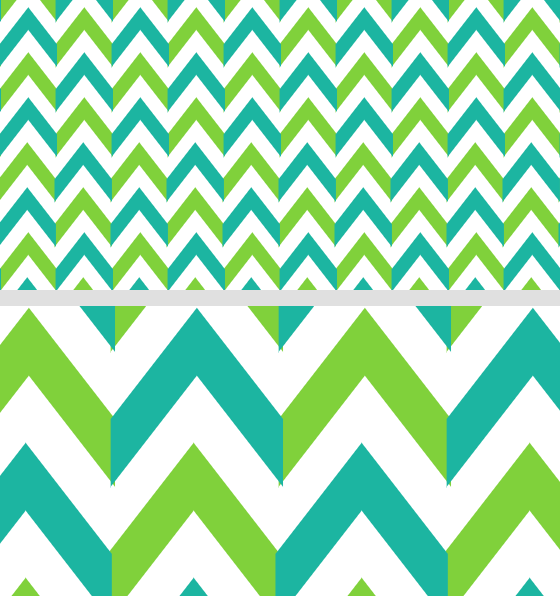
Top, the full canvas; bottom, a detail of the centre.
Reproduce this pattern procedurally as a Shadertoy shader.

```glsl
// Staggered rows of teal and green chevrons on white.
// Each chevron is a slanted band folded about its peak; colours alternate along
// and between rows, and teal is laid over green with a slight overlap.

// Lengths are in column pitches, with y measured down from the top edge.
const float COLUMNS      = 10.0;    // chevrons across the canvas
const float ROW_PITCH    = 0.8034;  // distance from peak to peak downward
const float FIRST_PEAK   = 0.130;   // depth of the first row of peaks
const float BAND_HEIGHT  = 0.404;   // vertical thickness of a band
const float SLOPE        = 1.29;    // fall of a band per unit across
const float HALF_WIDTH   = 0.513;   // just over one half, so neighbours overlap
const float COLUMN_SHIFT = 0.505;   // position of the first peak
const float ROW_SLIP     = 0.019;   // leftward misregistration of some rows

const vec3 PAPER = vec3(1.0);
const vec3 TEAL  = vec3(0.11, 0.71, 0.63);
const vec3 GREEN = vec3(0.50, 0.82, 0.23);

// Rows from the fourth down slip to the left, except the sixth.
float rowSlip(float row) {
    return ROW_SLIP * step(2.5, row) * step(0.5, abs(row - 5.0));
}

// Signed distance to a chevron: side is the distance from its axis, drop the depth below its peak.
float chevronDistance(float side, float drop) {
    float halfBand = 0.5 * BAND_HEIGHT;
    float band = abs(drop - SLOPE * side - halfBand) - halfBand;
    return max(band / length(vec2(1.0, SLOPE)), side - HALF_WIDTH);
}

float coverage(float dist, float pixel) {
    return clamp(0.5 - dist / pixel, 0.0, 1.0);
}

void mainImage(out vec4 fragColor, in vec2 fragCoord) {
    float pixel = COLUMNS / iResolution.x;
    vec2 p = vec2(fragCoord.x, iResolution.y - fragCoord.y) * pixel;
    float nearestRow = floor((p.y - FIRST_PEAK) / ROW_PITCH);

    // Bands reach past their own row, so gather the adjacent rows too.
    float tealCover = 0.0;
    float greenCover = 0.0;
    for (int i = -1; i <= 1; i++) {
        float row = nearestRow + float(i);
        float drop = p.y - FIRST_PEAK - row * ROW_PITCH;

        // Teal axes lie two columns apart and green axes midway between them.
        float across = p.x - COLUMN_SHIFT + rowSlip(row) - mod(row, 2.0);
        float tealSide = abs(mod(across + 1.0, 2.0) - 1.0);
        tealCover = max(tealCover, coverage(chevronDistance(tealSide, drop), pixel));
        greenCover = max(greenCover, coverage(chevronDistance(1.0 - tealSide, drop), pixel));
    }

    vec3 color = mix(PAPER, GREEN, greenCover);
    color = mix(color, TEAL, tealCover);
    fragColor = vec4(color, 1.0);
}
```
